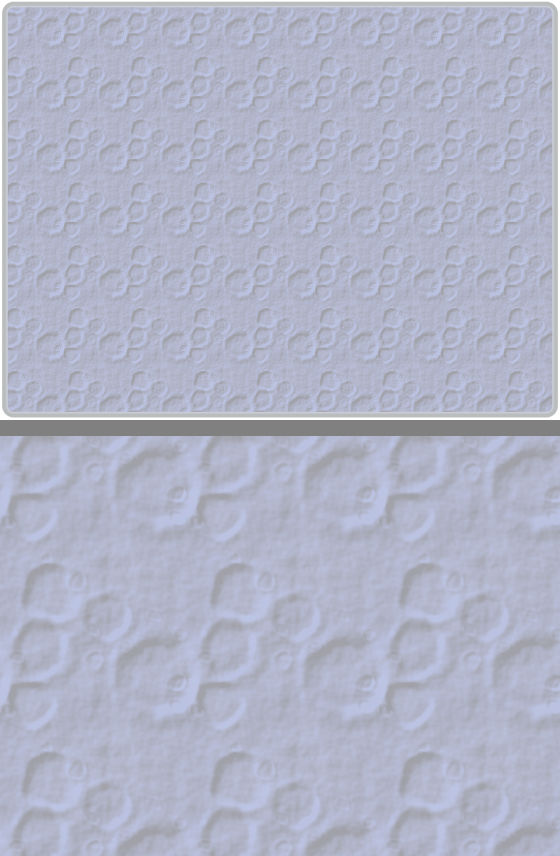
Top, the full canvas; bottom, a detail of the centre.
This texture is drawn by a Shadertoy shader. Its source:

```glsl
// Pale lavender cratered ground, tiled about 9 by 6.7 times inside a rounded grey frame.
// A wrapping height field (bowl craters, hashed pits, periodic gradient noise) is
// shaded by its slope toward a light at the upper left.

const float TILE = 0.1497;                     // tile side, in canvas heights
const vec2 TILE_ORIGIN = vec2(0.123, 0.925);   // centre of one main crater
const vec2 LIGHT_DIR = vec2(-0.707, 0.707);

const vec3 GROUND = vec3(0.698, 0.712, 0.793);
const vec3 LIT_TINT = vec3(0.09, 0.13, 0.23);
const vec3 SHADE_TINT = vec3(0.14, 0.16, 0.26);
const vec3 FRAME_GREY = vec3(0.73, 0.74, 0.74);
const vec3 FRAME_LIP = vec3(0.79, 0.80, 0.84);

// Large craters of one tile: offset from the main crater, radius
const int CRATER_COUNT = 8;
const vec3 CRATERS[CRATER_COUNT] = vec3[](
    vec3(0.00, 0.00, 0.235), vec3(0.37, 0.14, 0.165),
    vec3(0.33, -0.15, 0.13), vec3(-0.29, 0.32, 0.135),
    vec3(0.42, 0.43, 0.16), vec3(-0.43, 0.50, 0.048),
    vec3(0.09, -0.03, 0.045), vec3(-0.36, 0.08, 0.05));
const int PIT_COUNT = 14;

float hash(vec2 p) {
    return fract(sin(dot(p, vec2(127.1, 311.7))) * 43758.5);
}

vec2 latticeGradient(vec2 cell, float period) {
    float angle = 6.2832 * hash(mod(cell, period) + period);
    return vec2(cos(angle), sin(angle));
}

// Gradient noise that wraps after one tile, with 'period' cells across it
float gradientNoise(vec2 p, float period) {
    p *= period;
    vec2 i = floor(p), f = p - i;
    vec2 u = f * f * f * (f * (f * 6.0 - 15.0) + 10.0);
    vec2 e = vec2(1.0, 0.0);
    float a = dot(latticeGradient(i, period), f);
    float b = dot(latticeGradient(i + e.xy, period), f - e.xy);
    float c = dot(latticeGradient(i + e.yx, period), f - e.yx);
    float d = dot(latticeGradient(i + e.xx, period), f - e.xx);
    return mix(mix(a, b, u.x), mix(c, d, u.x), u.y);
}

float roughness(vec2 p) {
    float sum = 0.0, amplitude = 1.0, period = 5.0;
    for (int i = 0; i < 4; i++) {
        sum += amplitude * gradientNoise(p, period);
        amplitude *= 0.52;
        period *= 2.0;
    }
    return sum;
}

// Flat-floored bowl with a raised rim, repeated in every tile
float craterHeight(vec2 p, vec2 centre, float radius, float depth) {
    vec2 q = p - centre;
    q -= round(q);
    float d = length(q) / radius;
    float rim = (d - 1.0) / 0.17;
    return depth * radius * (smoothstep(0.6, 1.0, d) - 1.0 + 0.4 * exp(-rim * rim));
}

float groundHeight(vec2 p) {
    vec2 warp = vec2(gradientNoise(p, 7.0), gradientNoise(p + 0.37, 8.0));
    vec2 q = p + 0.035 * warp;
    float h = 0.017 * roughness(p);
    for (int i = 0; i < CRATER_COUNT; i++) {
        h += craterHeight(q, CRATERS[i].xy, CRATERS[i].z, 0.1);
    }
    for (int i = 0; i < PIT_COUNT; i++) {
        vec2 seed = vec2(float(i), 3.0);
        vec2 centre = vec2(hash(seed), hash(seed + 17.0));
        h += craterHeight(q, centre, mix(0.018, 0.045, hash(seed + 41.0)), 0.09);
    }
    return h;
}

vec3 groundColor(vec2 p) {
    vec2 stepToLight = 0.011 * LIGHT_DIR;
    float rise = groundHeight(p + stepToLight) - groundHeight(p - stepToLight);
    float light = clamp(-rise / 0.022, -0.5, 0.4);
    float mottling = 0.012 * gradientNoise(p, 3.0);
    return GROUND + mottling + max(light, 0.0) * LIT_TINT + min(light, 0.0) * SHADE_TINT;
}

float roundedBox(vec2 p, vec2 halfSize, float radius) {
    vec2 q = abs(p) - halfSize + radius;
    return length(max(q, 0.0)) + min(max(q.x, q.y), 0.0) - radius;
}

// Coverage of the region where the distance d is negative
float coverage(float d, float pixel) {
    return 1.0 - smoothstep(-0.75 * pixel, 0.75 * pixel, d);
}

void mainImage(out vec4 fragColor, in vec2 fragCoord) {
    float pixel = 1.0 / iResolution.y;
    vec2 p = fragCoord * pixel;
    vec2 size = vec2(iResolution.x * pixel, 1.0);

    // Nested layers: white margin, grey band, pale lip, cratered ground
    float d = roundedBox(p - 0.5 * size - vec2(0.0, 0.001), 0.5 * size - 0.005, 0.028);
    vec3 color = mix(vec3(1.0), FRAME_GREY, coverage(d, pixel));
    color = mix(color, FRAME_LIP, coverage(d + 0.0095, pixel));
    color = mix(color, groundColor((p - TILE_ORIGIN) / TILE), coverage(d + 0.0135, pixel));
    fragColor = vec4(color, 1.0);
}
```
